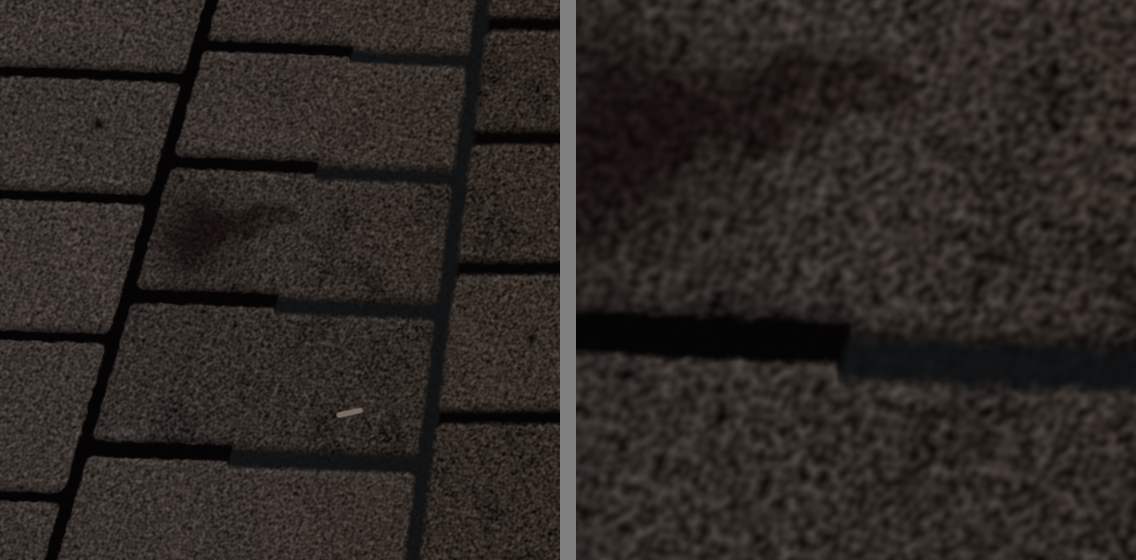
Left, the full canvas; right, a detail of the centre.
This texture is drawn by a three.js fragment shader. Its source:

```glsl
// Dark, worn paving stones seen at a slant: three columns of staggered rows.
// Converging joint lines give stone cells; gradient noise adds grain and wear,
// and rounded cell distances carve the joints.
#define ROW_RATIO 1.145
#define ROW_HORIZON 1.355
#define ROW_SCALE 1.436
#define ROW_JOINT 0.0085
#define COLUMN_JOINT 0.0115
#define CORNER 0.012
#define GRAIN 0.17
#define GRAIN_FREQ 150.0
#define STONE vec3(0.215, 0.190, 0.177)
#define BLACK vec3(0.020, 0.014, 0.014)
#define SLATE vec3(0.068, 0.072, 0.077)
#define STAIN vec3(0.075, 0.048, 0.042)

varying vec2 vUv;

vec2 hash2(vec2 p) {
  vec3 q = fract(p.xyx * vec3(0.1031, 0.1030, 0.0973));
  q += dot(q, q.yzx + 33.33);
  return fract((q.xx + q.yz) * q.zy);
}

float corner(vec2 cell, vec2 f, vec2 o) {
  return dot(hash2(cell + o) * 2.0 - 1.0, f - o);
}

float noise(vec2 p) {
  vec2 i = floor(p), f = fract(p);
  vec2 w = f * f * f * (f * (f * 6.0 - 15.0) + 10.0);
  return mix(mix(corner(i, f, vec2(0, 0)), corner(i, f, vec2(1, 0)), w.x),
             mix(corner(i, f, vec2(0, 1)), corner(i, f, vec2(1, 1)), w.x), w.y);
}

float fbm(vec2 p) {
  float sum = 0.0, amp = 1.0;
  for (int i = 0; i < 4; i++) {
    sum += amp * noise(p);
    p = p * 2.03 + 17.0;
    amp *= 0.55;
  }
  return sum;
}

// Soft elliptical spot, 1 at its centre
float spot(vec2 p, vec2 centre, vec2 radius) {
  vec2 q = (p - centre) / radius;
  return exp(-dot(q, q));
}

float segment(vec2 p, vec2 a, vec2 b) {
  vec2 ab = b - a;
  return length(p - a - ab * clamp(dot(p - a, ab) / dot(ab, ab), 0.0, 1.0));
}

void main() {
  vec2 p = vec2(vUv.x, 1.0 - vUv.y);   // y runs down, towards the viewer

  // Columns between converging lines
  float width = 0.484 + 0.161 * p.y;
  float u = (p.x - 0.378 + 0.287 * p.y) / width;
  float column = floor(u);
  float middle = 1.0 - min(abs(column), 1.0);
  float right = step(0.5, column);
  float columnDist = abs(u - floor(u + 0.5)) * width * 0.97;

  // Rows grow towards the viewer; the middle joints step at a seam
  float seam = smoothstep(-0.004, 0.004, p.x - 0.657 + 0.302 * p.y);
  float y = p.y - (1.0 - right) * (0.02 * u + 0.01 * seam);
  float stagger = column * (0.055 * column - 0.245);
  float r = log((y + ROW_HORIZON) / ROW_SCALE) / log(ROW_RATIO) - stagger;
  float row = floor(r);
  float rowSize = log(ROW_RATIO) * (y + ROW_HORIZON);
  float fromTop = fract(r) * rowSize;
  float fromBottom = rowSize - fromTop;

  // Rounded distance from the joints, with crumbled edges
  float rowWidth = ROW_JOINT + 0.007 * p.y * middle + 0.002 * right;
  float columnWidth = COLUMN_JOINT + 0.0015 * step(0.5, u);
  vec2 inset = vec2(columnDist - columnWidth, min(fromTop, fromBottom) - rowWidth);
  float edge = CORNER - length(max(CORNER - inset, 0.0));
  edge += 0.004 * fbm(p * 45.0);
  float soft = mix(0.003, 0.0055, seam);
  float joint = 1.0 - smoothstep(-soft, soft, edge);

  // Stone tone and per-stone variation
  vec2 stoneId = vec2(column, row) + 20.0;
  vec3 color = STONE * (0.97 + 0.08 * hash2(stoneId).x);
  color *= mix(vec3(1.03), vec3(0.96, 0.92, 0.85), smoothstep(0.2, 1.0, p.x));

  // Dark mottling on the more worn stones
  float worn = middle * step(abs(row - 1.5), 0.6) + right * min(abs(row - 2.0), 1.0);
  float mottle = fbm(p * 11.0 + stoneId * 3.0);
  color *= 1.0 + 0.12 * mottle - worn * (0.08 + 0.30 * smoothstep(-0.1, 0.6, mottle));

  // Fine slanted grain
  vec2 g = vec2(p.x + 0.35 * p.y, p.y - 0.2 * p.x) * GRAIN_FREQ;
  float grain = noise(g) + 0.6 * noise(g * 0.53 + 40.0);
  color += GRAIN * grain * vec3(1.0, 0.97, 0.94);

  // Lit upper edge and shaded lower edge
  color += 0.025 * (1.0 - smoothstep(0.0, 0.010, abs(fromTop - rowWidth - 0.006)));
  color *= 1.0 - 0.35 * (1.0 - smoothstep(0.0, 0.018, fromBottom - rowWidth));

  // Brown stain with a trailing arm, pale scuffs and pits
  vec2 q = p + 0.035 * vec2(fbm(p * 14.0), fbm(p * 14.0 + 60.0));
  float stain = spot(q, vec2(0.345, 0.415), vec2(0.065, 0.075));
  stain += 0.7 * (1.0 - smoothstep(0.0, 0.035, segment(q, vec2(0.38, 0.42), vec2(0.51, 0.385))));
  color = mix(color, STAIN + 0.05 * grain, min(stain, 1.0) * 0.85);
  float scuff = spot(q, vec2(0.225, 0.778), vec2(0.05, 0.02)) + spot(q, vec2(0.508, 0.36), vec2(0.012));
  color += 0.06 * scuff * vec3(0.9, 0.95, 1.0);
  float pit = spot(p, vec2(0.176, 0.221), vec2(0.008)) + spot(p, vec2(0.949, 0.603), vec2(0.007));
  color *= 1.0 - 0.8 * pit;

  // Joints: black gaps, hazy slate beyond the seam
  float haze = seam * (1.0 - right * smoothstep(0.010, 0.022, columnDist));
  color = mix(color, mix(BLACK, SLATE, haze) * (1.0 + 0.3 * grain), joint);

  // Small pale flake
  float flake = segment(p, vec2(0.606, 0.741), vec2(0.643, 0.733));
  color = mix(color, vec3(0.48, 0.43, 0.40), 1.0 - smoothstep(0.003, 0.007, flake));
  gl_FragColor = vec4(clamp(color, 0.0, 1.0), 1.0);
}
```
